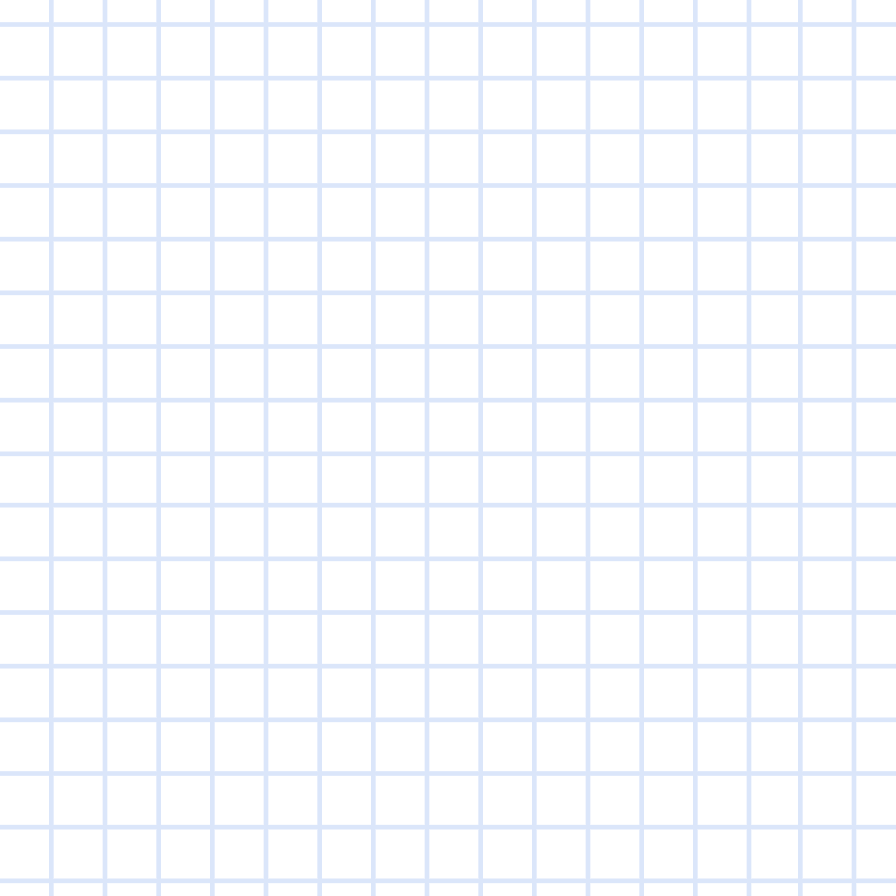
Reproduce this pattern procedurally as a Shadertoy shader.

```glsl
// Graph paper: pale blue square grid on white, with one slightly narrow column and row.

// Antialiased coverage of lines repeating every 23 units, the first at offset.
vec2 gridLines(vec2 p, vec2 offset, float halfWidth, float pixel) {
    vec2 dist = abs(mod(p - offset + 11.5, 23.0) - 11.5);
    return clamp((halfWidth - dist) / pixel + 0.5, 0.0, 1.0);
}

void mainImage(out vec4 fragColor, in vec2 fragCoord) {
    // The canvas is 384 units high, measured from the top left.
    float pixel = 384.0 / iResolution.y;
    vec2 p = fragCoord * pixel;
    p.y = 384.0 - p.y;

    // Past the narrow column and row the grid sits one unit closer.
    p += step(vec2(332.0, 205.0), p);

    vec2 lines = gridLines(p, vec2(22.0, 10.5), 1.0, pixel);
    float ink = max(lines.x, lines.y);

    vec3 paper = vec3(1.0);
    vec3 paleBlue = vec3(0.86, 0.90, 0.98);
    fragColor = vec4(mix(paper, paleBlue, ink), 1.0);
}
```
